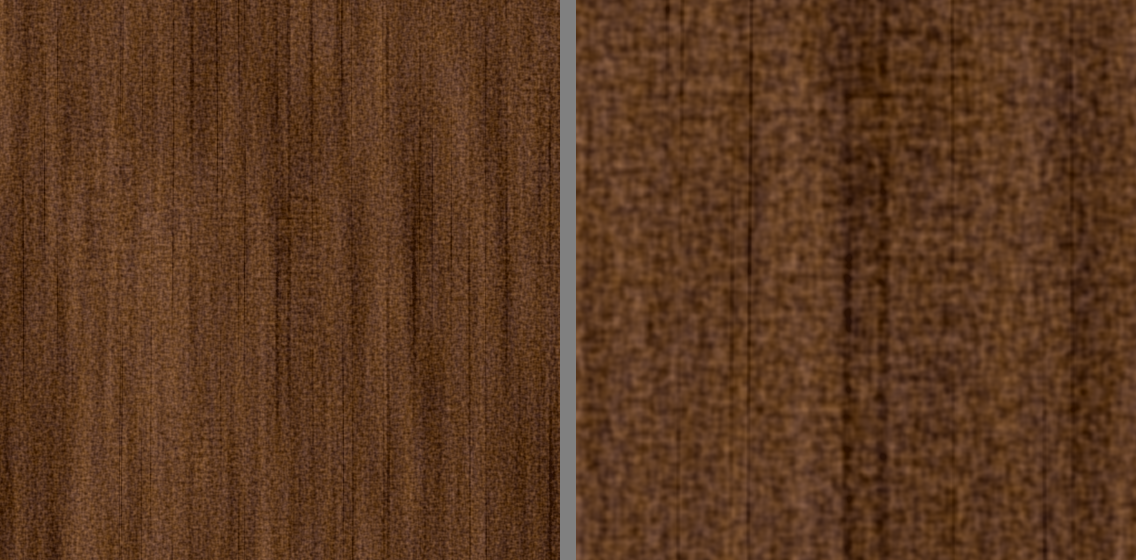
Left, the full canvas; right, a detail of the centre.
Reproduce this texture procedurally as a WebGL 1 fragment shader.

```glsl
precision highp float;

uniform vec2 u_resolution;

const vec3 DARK_WOOD = vec3(0.200, 0.092, 0.018);
const vec3 LIGHT_WOOD = vec3(0.500, 0.338, 0.222);
const vec3 WARM_SHIFT = vec3(0.012, 0.000, -0.040);
const float BASE_TONE = 0.545;

const float BAND_FREQUENCY = 9.0;
const float BAND_CONTRAST = 0.34;
const float BAND_FALLOFF = 0.84;
const float BAND_STRETCH = 0.06;
const float BAND_SWAY = 0.006;

const float VEIN_COLUMNS = 17.0;
const float VEIN_SHARE = 0.62;
const float VEIN_DEPTH = 0.34;

const vec2 FLECK_SCALE = vec2(118.0, 214.0);
const vec2 FIBRE_SCALE = vec2(222.0, 92.0);
const vec2 DUST_SCALE = vec2(251.0, 263.0);
const float FLECK_CONTRAST = 0.42;
const float FIBRE_CONTRAST = 0.40;
const float DUST_CONTRAST = 0.24;

const vec2 RIB_SCALE = vec2(21.0, 157.0);
const float RIB_CONTRAST = 0.30;

float hash(vec2 p) {
    vec3 q = fract(vec3(p.xyx) * 0.1031);
    q += dot(q, q.yzx + 33.33);
    return fract((q.x + q.y) * q.z);
}

float cornerSlope(vec2 cell, vec2 offset) {
    float angle = 6.28319 * hash(cell);
    return dot(vec2(cos(angle), sin(angle)), offset);
}

float gradientNoise(vec2 p) {
    vec2 cell = floor(p);
    vec2 f = fract(p);
    vec2 blend = f * f * f * (f * (f * 6.0 - 15.0) + 10.0);
    float low = mix(cornerSlope(cell, f),
                    cornerSlope(cell + vec2(1.0, 0.0), f - vec2(1.0, 0.0)), blend.x);
    float high = mix(cornerSlope(cell + vec2(0.0, 1.0), f - vec2(0.0, 1.0)),
                     cornerSlope(cell + 1.0, f - 1.0), blend.x);
    return mix(low, high, blend.y);
}

// Long vertical bands, from broad stripes to fine streaks
float bands(vec2 p) {
    float sum = 0.0;
    float frequency = BAND_FREQUENCY;
    float contrast = BAND_CONTRAST;
    for (int i = 0; i < 4; i++) {
        vec2 shift = vec2(17.3, 9.37) * float(i + 1);
        sum += contrast * gradientNoise(p * frequency * vec2(1.0, BAND_STRETCH) + shift);
        frequency *= 2.3;
        contrast *= BAND_FALLOFF;
    }
    return sum;
}

// Scattered thin dark veins that fade in and out along their length
float veins(vec2 p) {
    float dark = 0.0;
    for (int i = 0; i < 2; i++) {
        float layer = float(i);
        float columns = VEIN_COLUMNS * (1.0 + 0.7 * layer);
        float x = p.x * columns + 0.37 * layer;
        vec2 id = vec2(floor(x), 41.0 + 13.0 * layer);
        float center = mix(0.2, 0.8, hash(id));
        float halfWidth = mix(0.0012, 0.0036, pow(hash(id + 5.0), 3.0));
        float distanceToVein = abs(fract(x) - center) / columns;
        float line = 1.0 - smoothstep(0.2 * halfWidth, 1.5 * halfWidth, distanceToVein);
        float fade = smoothstep(-0.3, 0.35, gradientNoise(vec2(id.x * 7.31, p.y * 2.6 + id.y)));
        dark = max(dark, line * fade * step(hash(id + 11.0), VEIN_SHARE));
    }
    return dark;
}

// Short crossing flecks, upright fibres and fine dust
float grain(vec2 p) {
    return FLECK_CONTRAST * gradientNoise(p * FLECK_SCALE)
         + FIBRE_CONTRAST * gradientNoise(p * FIBRE_SCALE + 31.7)
         + DUST_CONTRAST * gradientNoise(p * DUST_SCALE + 67.1);
}

// Horizontal ribbing limited to loose patches
float ribs(vec2 p) {
    float patchMask = smoothstep(-0.05, 0.4, gradientNoise(p * vec2(6.0, 3.5) + 23.4));
    return RIB_CONTRAST * patchMask * gradientNoise(p * RIB_SCALE + 51.9);
}

void main() {
    vec2 p = gl_FragCoord.xy / u_resolution.y;
    float sway = BAND_SWAY * gradientNoise(vec2(p.x * 3.0, p.y * 1.7) + 4.6);
    vec2 swayed = vec2(p.x + sway, p.y);

    float tone = BASE_TONE + bands(swayed) + grain(p) + ribs(p);
    tone -= VEIN_DEPTH * veins(swayed);

    float warmth = gradientNoise(p * vec2(43.0, 12.0) + 8.2)
                 + gradientNoise(p * vec2(140.0, 120.0) + 77.5);
    vec3 color = mix(DARK_WOOD, LIGHT_WOOD, clamp(tone, -0.1, 1.15));
    gl_FragColor = vec4(color + WARM_SHIFT * warmth, 1.0);
}
```
